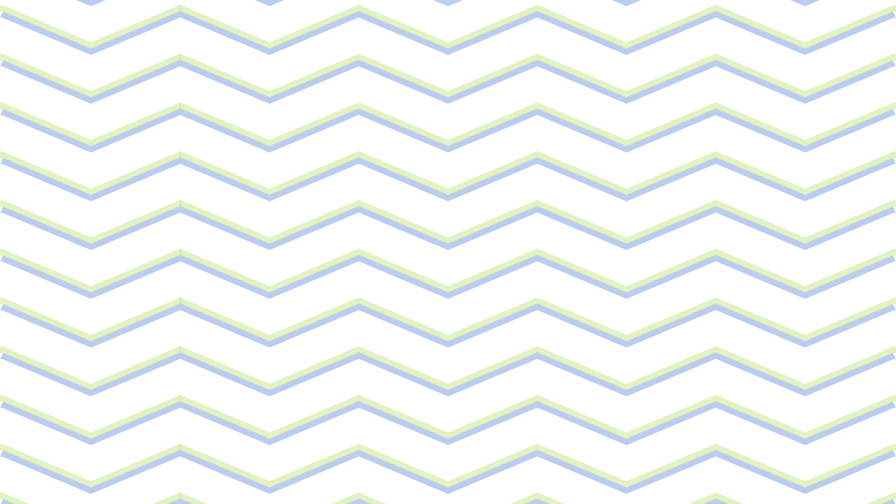
A WebGL 1 fragment shader for this pattern:

```glsl
precision highp float;
// Stacked zigzag stripes, each a pale green band lapping over a soft blue one.

uniform vec2 u_resolution;

// Lengths are fractions of the canvas height.
const float PERIOD = 0.35417;
const float ROW_STEP = 0.09676;
const float RISE = 0.0745;
const float FIRST_PEAK_X = 0.0035;
const float FIRST_PEAK_Y = 0.0229;
const float SLOPE = 2.0 * RISE / PERIOD;

// Bands measured downward from the upper edge of the stripe.
const vec2 GREEN_BAND = vec2(0.0, 0.0133);
const vec2 BLUE_BAND = vec2(0.0120, 0.0252);

const vec3 PAPER = vec3(1.0);
const vec3 GREEN = vec3(0.89, 0.95, 0.76);
const vec3 BLUE = vec3(0.73, 0.80, 0.95);
const vec3 OVERLAP = vec3(0.73, 0.82, 0.80);
const vec3 SEAM = vec3(0.80, 0.89, 0.68);

// Soft step centred on zero.
float cover(float signedDistance, float blur) {
  return smoothstep(-blur, blur, signedDistance);
}

float bandMask(float depth, vec2 limits, float blur) {
  return cover(depth - limits.x, blur) * cover(limits.y - depth, blur);
}

// 0 at the peaks, 1 at the valleys.
float zigzag(float x, float peakX, float period) {
  float phase = fract((x - peakX) / period);
  return 1.0 - abs(2.0 * phase - 1.0);
}

// Wraps a value to the range centred on zero.
float wrapCentred(float value, float period) {
  return mod(value + 0.5 * period, period) - 0.5 * period;
}

// Square cut across the end of a sloping line.
float endCap(float fromEnd, float fromCentre, float slope, float blur) {
  return cover(fromEnd + slope * fromCentre, blur);
}

void main() {
  vec2 p = gl_FragCoord.xy / u_resolution.y;
  float width = u_resolution.x / u_resolution.y;
  float blur = 0.7 / u_resolution.y;

  // Depth below the nearest stripe's upper edge.
  float drop = RISE * zigzag(p.x, FIRST_PEAK_X, PERIOD);
  float depth = wrapCentred(FIRST_PEAK_Y - drop - p.y, ROW_STEP);

  float green = bandMask(depth, GREEN_BAND, blur);
  float blue = bandMask(depth, BLUE_BAND, blur);

  // Blue lines stop just inside both sides of the canvas.
  float fromEnd = min(p.x, width - p.x) - FIRST_PEAK_X;
  float blueCentre = 0.5 * (BLUE_BAND.x + BLUE_BAND.y);
  blue *= endCap(fromEnd, depth + drop - blueCentre, SLOPE, blur);

  // A faint join marks the first inner peak of every row.
  float fromSeam = abs(p.x - FIRST_PEAK_X - PERIOD);
  float seam = green * cover(0.0018 - fromSeam, blur);

  vec3 color = mix(PAPER, BLUE, blue);
  color = mix(color, GREEN, green);
  color = mix(color, OVERLAP, green * blue);
  color = mix(color, SEAM, 0.7 * seam);
  gl_FragColor = vec4(color, 1.0);
}
```
